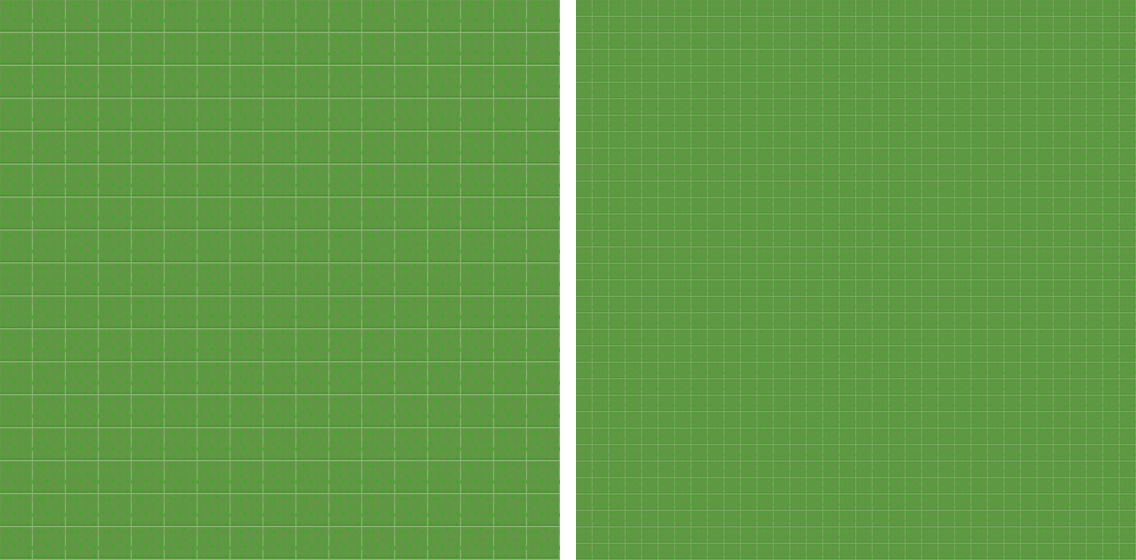
Left, the tile; right, the same tile 2 across and 2 down.
A WebGL 1 fragment shader for this pattern:

```glsl
precision highp float;
// Green square tiles with soft mottling, bright teardrop flecks and thin pale joints.

uniform vec2 u_resolution;

const float TILES = 17.0;              // repeats across and down
const float FLECK_CELLS = 4.0;         // fleck cells per tile side
const float MOTTLE_CELLS = 10.0;       // noise cells per tile side
const float JITTER = 0.55;             // scatter of flecks within their cells
const float LINE_RADIUS = 0.021;       // soft joint half width, in tiles
const float LINE_OFFSET = 0.017;       // joint centre before the tile edge
const float SHADE_OFFSET = 0.045;      // dark rim above the horizontal joint
const float SHADE_STRENGTH = 0.10;
const vec2 FLECK_RADIUS = vec2(0.034, 0.056);
const float FLECK_SOFTNESS = 0.05;
const vec2 JOINT_FLECK = vec2(0.99, 0.37); // fleck lying across the vertical joint
const vec3 MOSS = vec3(0.403, 0.573, 0.297);
const vec3 GRASS = vec3(0.362, 0.606, 0.247);
const vec3 FLECK = vec3(0.215, 0.675, 0.125);
const vec3 JOINT = vec3(0.55, 0.71, 0.46);

float hash(vec2 p) {
  vec3 q = fract(p.xyx * 0.1031);
  q += dot(q, q.yzx + 33.33);
  return fract((q.x + q.y) * q.z);
}

// Value noise that wraps after the given number of cells
float wrappedNoise(vec2 p, float period) {
  vec2 cell = floor(p);
  vec2 f = fract(p);
  f = f * f * (3.0 - 2.0 * f);
  vec2 a = mod(cell, period);
  vec2 b = mod(cell + 1.0, period);
  float low = mix(hash(a), hash(vec2(b.x, a.y)), f.x);
  float high = mix(hash(vec2(a.x, b.y)), hash(b), f.x);
  return mix(low, high, f.y);
}

// Signed offset to the nearest repeat, in tiles
vec2 wrapOffset(vec2 d) {
  return fract(d + 0.5) - 0.5;
}

// Upright drop, narrower towards its top
float fleckMask(vec2 d, float scale, float pixel) {
  vec2 radius = FLECK_RADIUS * scale;
  float taper = 1.0 - 0.3 * clamp(d.y / radius.y, -1.0, 1.0);
  float dist = (length(vec2(d.x / taper, d.y) / radius) - 1.0) * radius.x;
  float soft = max(FLECK_SOFTNESS, pixel) * 0.5;
  return 1.0 - smoothstep(-soft, soft, dist);
}

// Jittered flecks, the same in every tile
float scatteredFlecks(vec2 tile, float pixel) {
  vec2 p = tile * FLECK_CELLS;
  vec2 home = floor(p);
  float mask = 0.0;
  for (int y = -1; y <= 1; y++) {
    for (int x = -1; x <= 1; x++) {
      vec2 cell = home + vec2(float(x), float(y));
      vec2 id = mod(cell, FLECK_CELLS);
      vec2 random = vec2(hash(id * 7.0 + 17.0), hash(id * 5.0 + 53.0));
      vec2 centre = cell + 0.5 + (random - 0.5) * JITTER;
      float scale = mix(0.85, 1.15, hash(id * 3.0 + 91.0));
      float strength = mix(0.5, 1.0, hash(id * 11.0 + 29.0));
      mask = max(mask, strength * fleckMask((p - centre) / FLECK_CELLS, scale, pixel));
    }
  }
  return mask;
}

// Soft joint profile that keeps its weight when narrower than a pixel
float jointMask(float d, float pixel) {
  float radius = max(LINE_RADIUS, 0.6 * pixel);
  return LINE_RADIUS / radius * exp(-d * d / (radius * radius));
}

void main() {
  vec2 tile = fract(gl_FragCoord.xy / u_resolution * TILES);
  vec2 pixel = TILES / u_resolution;
  float blur = max(pixel.x, pixel.y);

  // Mottled ground
  float mottle = wrappedNoise(tile * MOTTLE_CELLS, MOTTLE_CELLS);
  vec3 color = mix(MOSS, GRASS, mottle);

  // Joints on the right and lower edges, the vertical one unevenly worn
  float across = wrapOffset(tile + LINE_OFFSET).x;
  float down = wrapOffset(tile - LINE_OFFSET).y;
  float wear = mix(0.6, 0.95, wrappedNoise(vec2(3.0, tile.y * 6.0), 6.0));
  float vertical = jointMask(across, pixel.x) * wear;
  float horizontal = jointMask(down, pixel.y);
  float shade = jointMask(down - SHADE_OFFSET, pixel.y);

  // Flecks, with one breaking the vertical joint
  float flecks = scatteredFlecks(tile, blur);
  float jointFleck = 0.85 * fleckMask(wrapOffset(tile - JOINT_FLECK), 0.95, blur);

  color = mix(color, FLECK, flecks);
  color *= 1.0 - SHADE_STRENGTH * shade;
  color = mix(color, JOINT, vertical);
  color = mix(color, FLECK, jointFleck);
  color = mix(color, JOINT, horizontal);
  gl_FragColor = vec4(color, 1.0);
}
```
